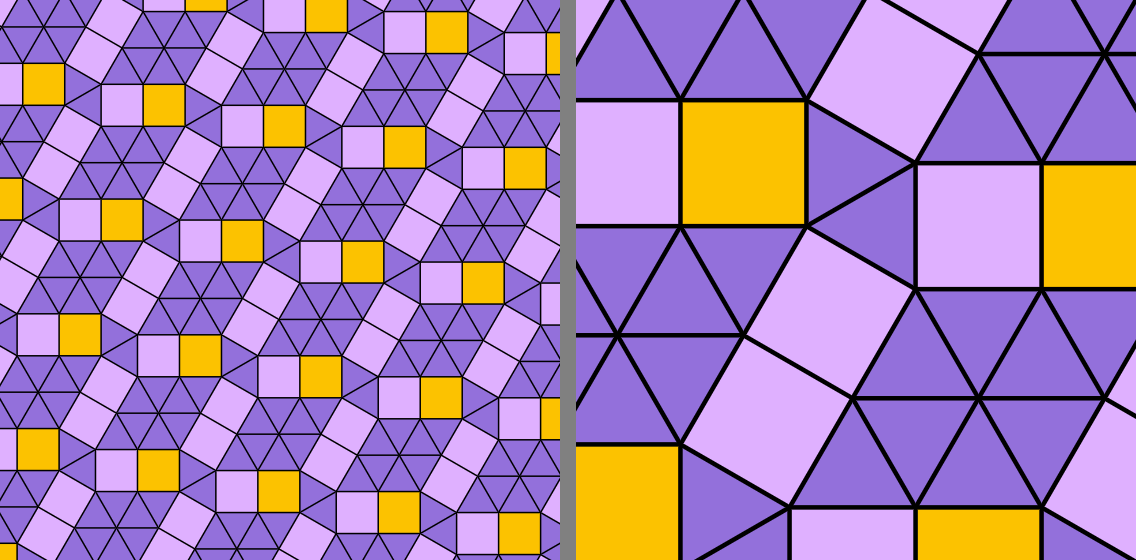
Left: the whole. Right: its middle third, enlarged.
A Shadertoy shader for this pattern:

```glsl
// Periodic tiling of squares and equilateral triangles with equal edges, outlined in black.
// Each lattice cell joins four parallelogram blocks; a point is mapped into the block that
// holds it, where the outlines are integer grid lines plus, for triangles, diagonals.

const float H = 0.8660254; // height of a unit triangle

// Distance from x to the nearest integer
float lineDist(float x) { return abs(x - round(x)); }

// Oblique coordinates st of p in a block spanned by unit edges e1, e2; true if inside
bool inBlock(vec2 p, vec2 corner, vec2 e1, vec2 e2, vec2 size, out vec2 st) {
    st = inverse(mat2(e1, e2)) * (p - corner);
    return all(greaterThanEqual(st, vec2(0.0))) && all(lessThanEqual(st, size));
}

void mainImage(out vec4 fragColor, in vec2 fragCoord) {
    const vec3 purple = vec3(0.575, 0.44, 0.86);
    const vec3 lilac = vec3(0.875, 0.69, 1.0);
    const vec3 yellow = vec3(0.99, 0.76, 0.0);

    // One unit is one tile edge
    float edge = 0.075;
    vec2 p = (fragCoord / iResolution.y - vec2(0.433, 0.672)) / edge;
    float pixel = 1.0 / (iResolution.y * edge);

    // Lattice of repeating cells
    mat2 lattice = mat2(2.0 + H, -0.5, -1.0, -1.0 - 2.0 * H);
    vec2 cell = floor(inverse(lattice) * p);

    vec2 right = vec2(1.0, 0.0), up = vec2(0.0, 1.0);
    vec2 slant = vec2(0.5, H), across = vec2(H, -0.5);

    vec3 color = vec3(0.0);
    float dist = 0.0;
    for (int k = 0; k < 4; k++) {
        vec2 q = p - lattice * (cell + vec2(k & 1, k >> 1));
        vec2 st;

        // Eight triangles in a slanted block, and two in a rhombus
        if (inBlock(q, vec2(-1.5, -H), right, slant, vec2(2.0), st) ||
            inBlock(q, vec2(0.5, -H), across, -up, vec2(1.0), st)) {
            color = purple;
            dist = H * min(min(lineDist(st.x), lineDist(st.y)), lineDist(st.x + st.y));
        }
        // Upright pair of squares, lilac then yellow
        else if (inBlock(q, vec2(-1.5, -1.0 - H), right, up, vec2(2.0, 1.0), st)) {
            color = st.x > 1.0 ? yellow : lilac;
            dist = min(lineDist(st.x), lineDist(st.y));
        }
        // Tilted pair of lilac squares
        else if (inBlock(q, vec2(0.5, -H), across, slant, vec2(1.0, 2.0), st)) {
            color = lilac;
            dist = min(lineDist(st.x), lineDist(st.y));
        }
    }

    // Black outlines with smoothed edges
    float fill = clamp((dist - 0.018) / pixel + 0.5, 0.0, 1.0);
    fragColor = vec4(color * fill, 1.0);
}
```
